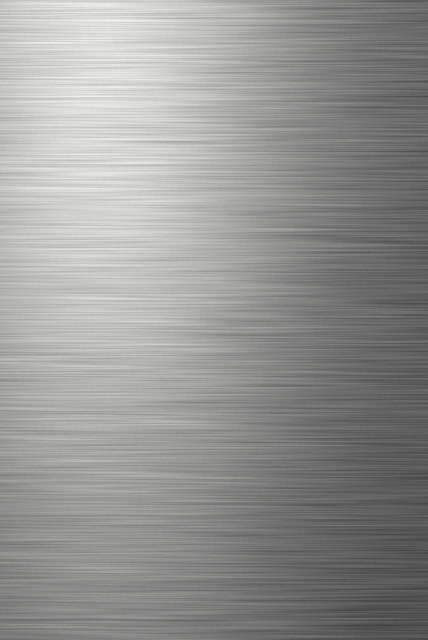
A Shadertoy shader for this texture:

```glsl
// Brushed steel sheet: fine horizontal streaks under a soft off-centre sheen.

// Sheen, as fractions of the canvas
const float SHEEN_CENTRE = 0.22;
const float SHEEN_WIDTH_LEFT = 0.47;
const float SHEEN_WIDTH_RIGHT = 0.49;
const float SHEEN_BOTTOM = 0.22;
const float SHEEN_TOP = 0.49;
const float BASE_BOTTOM = 0.30;
const float BASE_TOP = 0.375;

// Streak layers: cells across and up one canvas height, then strength
const vec3 BAND    = vec3(1.2, 48.0, 0.022);
const vec3 BRUSH   = vec3(2.6, 150.0, 0.042);
const vec3 HAIR    = vec3(4.0, 270.0, 0.072);
const vec3 FIBRE   = vec3(7.0, 433.0, 0.100);
const vec3 SCRATCH = vec3(3.2, 371.0, 0.110);
const vec3 GRAIN   = vec3(170.0, 310.0, 0.018);

const float SCRATCH_THRESHOLD = 0.28;
const vec3 STEEL_TINT = vec3(1.002, 1.0, 0.994);
const float TAU = 6.2831853;

float hash(ivec2 cell) {
    uvec2 q = uvec2(cell) * uvec2(1597334673u, 3812015801u);
    uint n = (q.x ^ q.y) * 1597334673u;
    n = (n ^ (n >> 15)) * 2246822519u;
    n ^= n >> 13;
    return float(n >> 8) / 16777216.0;
}

float fade(float t) {
    return t * t * t * (t * (t * 6.0 - 15.0) + 10.0);
}

float gradientDot(ivec2 cell, vec2 offset) {
    float angle = TAU * hash(cell);
    return dot(vec2(cos(angle), sin(angle)), offset);
}

// One lattice row, shifted sideways so that streak ends never line up
float noiseRow(float x, int row, float dy) {
    x += 37.0 * hash(ivec2(911, row));
    float column = floor(x);
    float dx = x - column;
    ivec2 cell = ivec2(int(column), row);
    return mix(gradientDot(cell, vec2(dx, dy)),
               gradientDot(cell + ivec2(1, 0), vec2(dx - 1.0, dy)), fade(dx));
}

float gradientNoise(vec2 p) {
    float row = floor(p.y);
    float dy = p.y - row;
    return mix(noiseRow(p.x, int(row), dy),
               noiseRow(p.x, int(row) + 1, dy - 1.0), fade(dy));
}

// Strength of a layer, fading out where its cells are finer than the pixels
float visibleStrength(vec3 layer) {
    return layer.z * (1.0 - smoothstep(0.85, 1.7, layer.y / iResolution.y));
}

float streaks(vec2 p, vec3 layer, float seed) {
    return visibleStrength(layer) * gradientNoise(p * layer.xy + seed);
}

// Sparse thin lines: only the extremes of the noise remain
float scratches(vec2 p, vec3 layer, float seed) {
    float n = gradientNoise(p * layer.xy + seed);
    return visibleStrength(layer) * sign(n) * max(abs(n) - SCRATCH_THRESHOLD, 0.0);
}

float sheen(vec2 uv) {
    float dx = uv.x - SHEEN_CENTRE;
    float spread = dx / (dx < 0.0 ? SHEEN_WIDTH_LEFT : SHEEN_WIDTH_RIGHT);
    float strength = mix(SHEEN_BOTTOM, SHEEN_TOP, smoothstep(-0.1, 0.8, uv.y));
    return mix(BASE_BOTTOM, BASE_TOP, uv.y) + strength * exp(-spread * spread);
}

void mainImage(out vec4 fragColor, in vec2 fragCoord) {
    vec2 uv = fragCoord / iResolution.xy;
    vec2 p = fragCoord / iResolution.y;

    float relief = streaks(p, BAND, 11.3)
                 + streaks(p, BRUSH, 53.7)
                 + streaks(p, HAIR, 127.1)
                 + streaks(p, FIBRE, 211.9)
                 + scratches(p, SCRATCH, 409.3)
                 + streaks(p, GRAIN, 307.5);

    // Streaks show more where the sheet is brightly lit
    float light = sheen(uv);
    float tone = light + relief * mix(0.75, 1.1, light);
    fragColor = vec4(clamp(tone * STEEL_TINT, 0.0, 1.0), 1.0);
}
```
